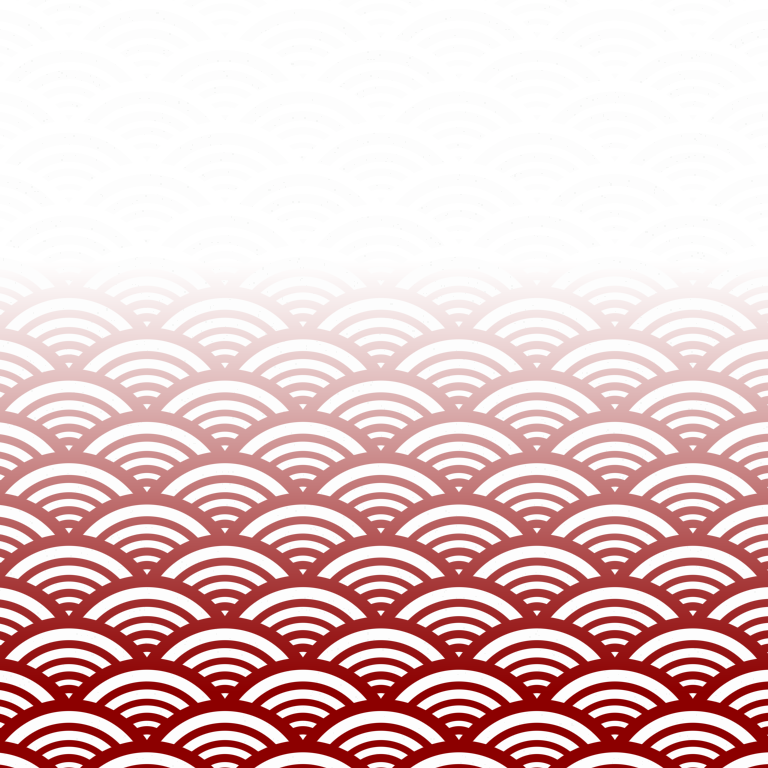
Write a WebGL 2 fragment shader that draws this pattern.

```glsl
#version 300 es
precision highp float;
// Overlapping wave scales of concentric arcs, fading from deep red up into white.

uniform vec2 u_resolution;
out vec4 outColor;

const vec3 DEEP_RED = vec3(0.55, 0.0, 0.0);
const vec3 PAPER = vec3(1.0);
const vec3 ARC_WHITE = vec3(0.991, 0.992, 0.991);

const float PITCH = 0.2031;                 // distance between scales in a row
const float ROW_STEP = 0.05378;             // distance between rows
const float SCALE_RADIUS = 0.1233;
const vec2 ORIGIN = vec2(0.0898, -0.0335);  // centre of one scale in row 0

// Inner and outer radius of each white arc
const int ARC_COUNT = 5;
const vec2 ARCS[ARC_COUNT] = vec2[](
  vec2(0.0924, 0.1077), vec2(0.0699, 0.0820), vec2(0.0517, 0.0612),
  vec2(0.0342, 0.0412), vec2(0.0080, 0.0234));

float hash(vec2 cell) {
  vec3 q = fract(vec3(cell.xyx) * 0.1031);
  q += dot(q, q.yzx + 33.33);
  return fract((q.x + q.y) * q.z);
}

// Smoothed coverage of the region where distance is negative
float fill(float distance, float blur) {
  return 1.0 - smoothstep(-blur, blur, distance);
}

float ringDistance(float radius, vec2 limits) {
  return max(limits.x - radius, radius - limits.y);
}

float arcMask(float radius, float blur) {
  float mask = 0.0;
  for (int i = 0; i < ARC_COUNT; i++) {
    mask = max(mask, fill(ringDistance(radius, ARCS[i]), blur));
  }
  return mask;
}

// Distance to the nearest scale centre in a row; odd rows shift by half a pitch
float centreDistance(vec2 p, float row) {
  vec2 d = p - ORIGIN - vec2(0.5 * PITCH * mod(row, 2.0), row * ROW_STEP);
  d.x -= PITCH * round(d.x / PITCH);
  return length(d);
}

// White arc coverage after stacking rows from back to front
float waveMask(vec2 p, float blur) {
  float frontRow = floor((p.y - SCALE_RADIUS - ORIGIN.y) / ROW_STEP);
  float mask = 0.0;
  for (int i = 4; i >= 0; i--) {
    float radius = centreDistance(p, frontRow + float(i));
    mask = mix(mask, arcMask(radius, blur), fill(radius - SCALE_RADIUS, blur));
  }
  return mask;
}

// Strength of the red ground: nearly linear with softened ends
float redStrength(float height) {
  float t = clamp((0.662 - height) / 0.563, 0.0, 1.0);
  return mix(t, smoothstep(0.0, 1.0, t), 0.3);
}

void main() {
  vec2 p = gl_FragCoord.xy / u_resolution.y;
  float blur = 0.75 / u_resolution.y;

  // Faint specks inside the arcs
  float speck = step(0.985, hash(floor(p * 512.0)));
  vec3 arcColor = ARC_WHITE - 0.025 * speck;

  vec3 ground = mix(PAPER, DEEP_RED, redStrength(p.y));
  outColor = vec4(mix(ground, arcColor, waveMask(p, blur)), 1.0);
}
```
